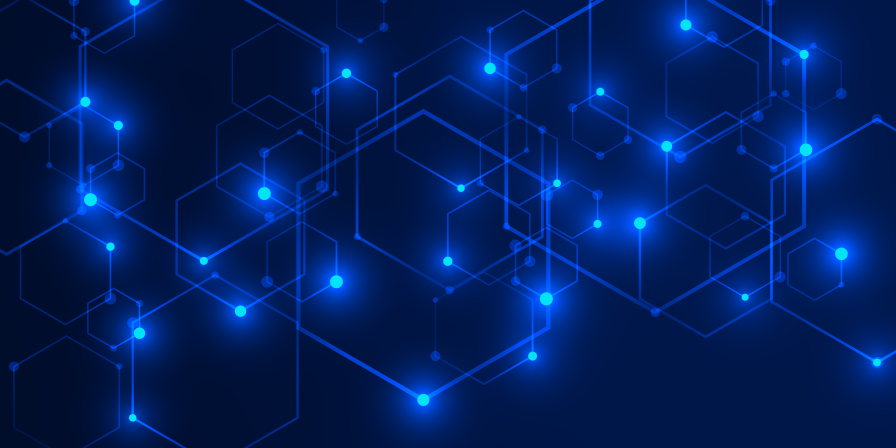
Reproduce this background procedurally as a Shadertoy shader.

```glsl
// Navy backdrop with a web of overlapping outlined hexagons and glowing cyan nodes.
// Hexagons follow a low-discrepancy sequence, shrinking as the index grows;
// each one carries translucent dots and often a lit node at its corners.

const float SECTOR = 1.04719755; // sixth of a turn

vec2 hash2(vec2 p) {
    vec3 q = fract(vec3(p.xyx) * vec3(0.1031, 0.1030, 0.0973));
    q += dot(q, q.yzx + 33.33);
    return fract((q.xx + q.yz) * q.zy);
}

float gradientNoise(vec2 p) {
    vec2 i = floor(p), f = fract(p);
    vec2 u = f * f * f * (f * (f * 6.0 - 15.0) + 10.0);
    vec2 e = vec2(0.0, 1.0);
    float a = dot(hash2(i) * 2.0 - 1.0, f);
    float b = dot(hash2(i + e.yx) * 2.0 - 1.0, f - e.yx);
    float c = dot(hash2(i + e.xy) * 2.0 - 1.0, f - e.xy);
    float d = dot(hash2(i + e.yy) * 2.0 - 1.0, f - e.yy);
    return mix(mix(a, b, u.x), mix(c, d, u.x), u.y);
}

// Signed distance to a hexagon with corners at top and bottom
float hexagon(vec2 p, float radius) {
    p = abs(p);
    return max(p.x, dot(p, vec2(0.5, 0.8660254))) - radius * 0.8660254;
}

// Box-filtered coverage, so hairlines dim instead of breaking up
float stroke(float d, float halfWidth, float px) {
    d = abs(d);
    return clamp(0.5 + (halfWidth - d) / px, 0.0, 1.0)
         - clamp(0.5 - (halfWidth + d) / px, 0.0, 1.0);
}

float disc(float d, float radius, float px) {
    return clamp(0.5 + (radius - d) / px, 0.0, 1.0);
}

void mainImage(out vec4 fragColor, in vec2 fragCoord) {
    float px = 1.0 / iResolution.y;
    float aspect = iResolution.x * px;
    vec2 p = fragCoord * px;

    // Backdrop: darker to the left, with a faint drift
    float drift = gradientNoise(p * 2.3 + 7.0);
    float light = smoothstep(0.0, 0.75, p.x / aspect + 0.12 * drift);
    vec3 color = mix(vec3(0.0, 0.05, 0.17), vec3(0.0, 0.09, 0.29), light);

    float lineFade = clamp(0.75 + 1.1 * gradientNoise(p * 4.5), 0.3, 1.2);
    float core = 0.0;

    for (int i = 0; i < 38; i++) {
        float n = float(i);
        vec2 rnd = hash2(vec2(n, 3.7));
        vec2 rnd2 = hash2(vec2(n, 19.3));

        // Centre: the lower edge stays empty away from the left side
        vec2 spot = fract(vec2(0.73, 0.6) + n * vec2(0.7549, 0.5698));
        float lowest = mix(0.0, 0.28, smoothstep(0.1, 0.35, spot.x));
        vec2 centre = vec2(spot.x * aspect, mix(lowest, 0.98, spot.y));
        centre += (rnd - 0.5) * 0.1;
        float radius = 0.36 / (1.0 + 0.12 * n) * mix(0.85, 1.1, rnd2.x);
        vec2 q = p - centre;

        // Nearest corner, found by sector
        float k = floor(atan(q.y, q.x) / SECTOR);
        float angle = (k + 0.5) * SECTOR;
        float toCorner = length(q - radius * vec2(cos(angle), sin(angle)));

        // One corner may be lit
        float litAngle = (floor(rnd.x * 6.0) - 2.5) * SECTOR;
        float toNode = length(q - radius * vec2(cos(litAngle), sin(litAngle)));
        float lit = step(rnd2.y, 0.78);
        float power = mix(0.55, 1.1, rnd.y);

        // Outline, brighter close to the lit corner
        float halfWidth = 0.0009 + 0.013 * radius * mix(0.5, 1.0, rnd.y);
        float strength = mix(0.36, 0.6, smoothstep(0.1, 0.25, radius)) * lineFade;
        strength += lit * 0.7 * exp(-toNode * 16.0);
        color += vec3(0.005, 0.24, 0.78) * strength
               * stroke(hexagon(q, radius), halfWidth, px);

        // Translucent corner dots
        vec2 dotRnd = hash2(vec2(n + 0.5, k + 11.0));
        float dotSize = mix(0.006, 0.014, dotRnd.y);
        color += vec3(0.0, 0.15, 0.5) * 0.6 * step(dotRnd.x, 0.42)
               * disc(toCorner, dotSize, px);

        // Halo and solid core of the lit corner
        color += lit * power * vec3(0.0, 0.33, 0.95) * exp(-toNode * 30.0 / power);
        color += lit * vec3(0.0, 0.05, 0.16) * exp(-toNode * toNode * 160.0);
        core = max(core, lit * disc(toNode, 0.0135 * power, px));
    }

    color = mix(min(color, vec3(0.02, 0.75, 1.0)), vec3(0.01, 0.89, 0.96), core);
    fragColor = vec4(color, 1.0);
}
```
